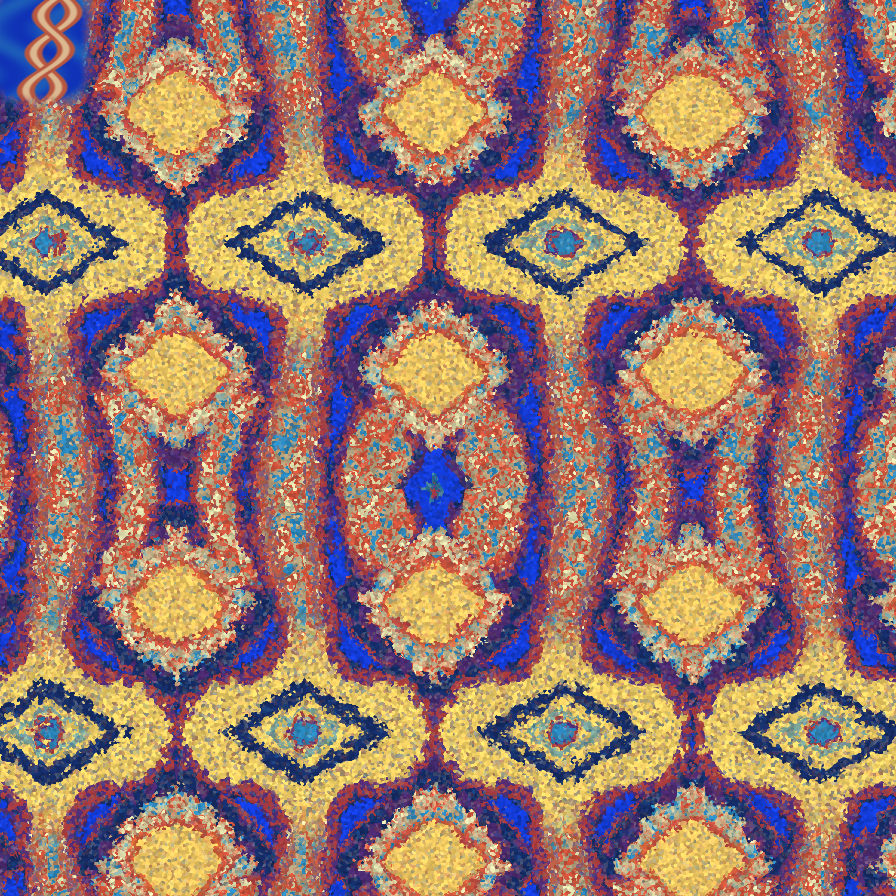
Write a Shadertoy shader that draws this pattern.

```glsl
// Woven ogee lattice: golden medallions on mottled stems, with paired flowers on blue.

const vec3 GOLD = vec3(.94, .81, .39);
const vec3 BLUE = vec3(.07, .23, .84);
const vec3 RED = vec3(.72, .25, .26);
const vec3 PURPLE = vec3(.29, .16, .43);
const vec3 NAVY = vec3(.08, .17, .40);
const vec3 TEAL = vec3(.16, .52, .73);
const vec3 CREAM = vec3(.85, .85, .66);

vec3 hash3(vec2 p) {
    vec3 q = vec3(dot(p, vec2(127.1, 311.7)), dot(p, vec2(269.5, 183.3)), dot(p, vec2(419.2, 371.9)));
    return fract(sin(q) * 43758.5);
}

// Cellular noise with softly blended random values
vec3 cells(vec2 p) {
    vec2 base = floor(p);
    vec4 sum = vec4(0);
    for (int j = -1; j <= 1; j++)
        for (int i = -1; i <= 1; i++) {
            vec2 g = base + vec2(i, j);
            float w = exp(-14. * length(g + hash3(g).xy - p));
            sum += vec4(hash3(g + 57.), 1) * w;
        }
    return sum.xyz / sum.w;
}

// Thread colours picked by random value
vec3 mottle(float r) {
    vec3 c = mix(TEAL, vec3(.69, .62, .48), smoothstep(.24, .30, r));
    c = mix(c, vec3(.80, .31, .22), smoothstep(.46, .52, r));
    return mix(c, CREAM, smoothstep(.69, .75, r));
}

void paint(inout vec3 c, vec3 ink, float d) {
    float soft = 7. / iResolution.y;
    c = mix(ink, c, smoothstep(-soft, soft, d));
}

float smoothUnion(float a, float b, float k) {
    float h = max(k - abs(a - b), 0.) / k;
    return min(a, b) - h * h * k * .25;
}

float roundBox(vec2 p, vec2 b, float r) {
    vec2 q = abs(p) - b + r;
    return length(max(q, 0.)) + min(max(q.x, q.y), 0.) - r;
}

void mainImage(out vec4 fragColor, in vec2 fragCoord) {
    vec2 uv = fragCoord / iResolution.y;
    vec2 p = uv * 6.95 - vec2(.37, 1.267);

    // Fold into one mirrored quarter: stem at x = 0, flowers at x = 1
    vec2 id = vec2(floor(p.x / 2.), floor(p.y / 3.8 + .5));
    float joined = mod(id.x, 2.);
    vec2 s = vec2(1. - abs(mod(p.x, 2.) - 1.), abs(p.y - 3.8 * id.y));

    vec3 grain = cells(p * 42.);
    vec3 blotch = cells((s + 7. * id) * vec2(12, 10));
    vec2 w = s + .07 * (blotch.xy - .5) + .06 * (grain.xy - .5);
    vec3 threads = mottle(mix(blotch.z, grain.z, .38));
    vec3 edging = mix(RED, PURPLE, smoothstep(.4, .7, grain.y));
    vec3 shade = mix(PURPLE, NAVY, smoothstep(.4, .6, blotch.x));
    vec3 gold = mix(GOLD, vec3(.68, .60, .45), smoothstep(.62, .8, grain.x));

    // Ground and the dark diamond behind each flower
    vec3 col = BLUE * (.9 + .2 * grain.x);
    vec2 f = vec2(1. - w.x, w.y - 1.);
    float t = 1.9 - w.y;
    float diamond = mix(length(f), abs(f.x) + abs(f.y), .65);
    paint(col, edging, diamond - .82);
    paint(col, shade, diamond - .77);

    // Side lobes: thin bands, or full ovals where flowers join
    float band = max(abs(f.x - .3 - .45 * t * t) - .13, t - .75);
    float oval = (length(vec2(f.x - .43, t) / vec2(.28, .62)) - 1.) * .28;
    float lobe = mix(band, oval, joined);
    paint(col, shade, lobe - .09);
    paint(col, edging, lobe - .06);
    paint(col, threads, lobe);

    // Blue eye between joined flowers
    float eye = (abs(f.x) / .27 + abs(t) / .46 - 1.) * .25 + (1. - joined);
    paint(col, shade, eye - .03);
    paint(col, BLUE, eye + .04);
    paint(col, TEAL * .8, length(vec2(f.x, t)) - .09 + (1. - joined));
    paint(col, edging, length(vec2(f.x * 2., t)) - .06 + (1. - joined));

    // Flower: scalloped petals around a gold heart
    float scallop = .035 * sin(18. * atan(f.y, f.x));
    paint(col, threads, diamond - .6 - scallop);
    paint(col, mix(threads, CREAM, .6), abs(diamond - .51) - .035 - scallop);
    float heart = mix(length(f * vec2(1, 1.2)), abs(f.x) + 1.2 * abs(f.y), .5);
    paint(col, mix(RED, vec3(.85, .42, .2), blotch.y), heart - .44);
    paint(col, mix(vec3(.95, .77, .37), gold, .45), heart - .385);

    // Swaying stem fused with the medallion
    float sway = (1. - 2. * joined) * .13 * smoothstep(.7, 1.7, w.y);
    float stem = abs(w.x - sway) - .14 - .08 * smoothstep(.6, 1.9, w.y);
    float body = smoothUnion(roundBox(w, vec2(.93, .39), .37), stem, .36);
    paint(col, shade, body - .11);
    paint(col, edging, body - .08);
    float neck = smoothstep(.5, .95, w.y + .3 * (grain.z - .5));
    paint(col, mix(gold, threads, neck), body);
    paint(col, mix(gold, edging, neck * .75), abs(body + .05) - .025);

    // Medallion centre: ragged navy lozenge with nested rings
    float lozenge = abs(w.x) / .66 + abs(w.y) / .41;
    paint(col, NAVY, (lozenge - 1.) * .35);
    paint(col, gold, (lozenge - .73) * .35);
    paint(col, mix(gold, TEAL, .6), (abs(lozenge - .44) - .06) * .35);
    paint(col, edging, length(w * vec2(.8, 1)) - .11);
    paint(col, TEAL, length(w * vec2(.8, 1)) - .08);

    // Woven grain
    col = mix(col, mottle(grain.z), .22 * smoothstep(.45, .7, grain.x) * smoothstep(.95, .6, col.b));
    col *= .84 + .32 * grain.y;

    // Smooth worn corner with two twisted strands
    float corner = roundBox(uv - vec2(.045, .95), vec2(.055, .065), .03);
    vec3 worn = mix(BLUE * .85, TEAL, .25 + .25 * sin(uv.x * 90. + 3. * sin(uv.y * 60.)));
    for (float k = -1.; k < 2.; k += 2.) {
        float strand = abs(uv.x - .055 - .2 * (uv.y - .94) - k * .018 * sin(uv.y * 75.));
        worn = mix(worn, vec3(.72, .34, .25), smoothstep(.012, .008, strand));
        worn = mix(worn, vec3(.86, .72, .56), smoothstep(.006, .002, strand));
    }
    col = mix(worn, col, smoothstep(-.012, .008, corner));

    fragColor = vec4(col, 1);
}
```
